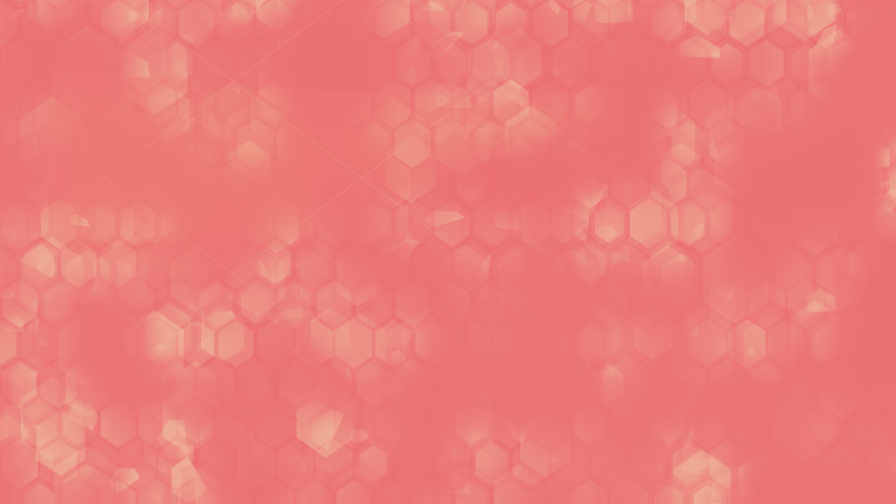
Reproduce this background procedurally as a Shadertoy shader.

```glsl
// Coral backdrop of glowing hexagon clusters, bright glassy facets and fine diagonal lines.

const vec3 CORAL = vec3(0.922, 0.434, 0.451);
const vec3 PEACH = vec3(0.932, 0.645, 0.562);
const vec3 AMBER = vec3(0.930, 0.530, 0.445);
const float CLUSTER_SIZE = 0.215;
const float FACET_SIZE = 0.105;
const float SHARD_SIZE = 0.056;
const float PANEL_WIDTH = 0.078;
const float HAZE_GAIN = 0.19;
const float PANEL_GAIN = 0.36;
const float FACET_GAIN = 0.80;
const float SHARD_GAIN = 0.42;
const float SEAM_GAIN = 0.24;
const float LINE_GAIN = 0.28;
const vec2 DIAMOND = vec2(0.51, 0.382);
const vec2 DIAMOND_APEX = vec2(0.463, 0.838);
const vec2 SHEET[4] = vec2[4](vec2(0.104, 0.861), vec2(1.21, 0.78),
                              vec2(0.40, 0.45), vec2(0.081, 0.514));

vec3 hash3(vec2 cell) {
    vec3 q = fract(cell.xyx * vec3(0.1031, 0.1030, 0.0973));
    q += dot(q, q.yxz + 33.33);
    return fract((q.xxy + q.yzz) * q.zyx);
}

vec2 rotate(vec2 p, float a) {
    return vec2(cos(a) * p.x - sin(a) * p.y, sin(a) * p.x + cos(a) * p.y);
}

// Apothem of the upright hexagon that passes through p
float hexRadius(vec2 p) {
    p = abs(p);
    return max(p.x, dot(p, vec2(0.5, 0.866)));
}

// Soft cellular noise: a sum of round glows on a jittered grid
float clusterGlow(vec2 p) {
    vec2 g = p / CLUSTER_SIZE, cell = floor(g);
    float sum = 0.0;
    for (int j = -1; j <= 1; j++)
    for (int i = -1; i <= 1; i++) {
        vec2 id = cell + vec2(i, j);
        vec3 h = hash3(id + 17.0);
        vec2 d = g - id - 0.2 - 0.6 * h.xy;
        sum += (0.3 + 0.7 * h.z) * exp(-4.6 * dot(d, d));
    }
    return smoothstep(0.08, 0.90, sum);
}

// Hexagon tiling: x = shaded panel, y = seam between panels
vec2 hexPanels(vec2 p, float width, float seed, float px) {
    const vec2 period = vec2(1.0, 1.7320508);
    vec2 g = p / width + seed;
    vec2 idA = floor(g / period) + 0.5;
    vec2 idB = floor(g / period - 0.5) + 1.0;
    vec2 a = g - idA * period, b = g - idB * period;
    bool nearA = dot(a, a) < dot(b, b);
    vec2 o = nearA ? a : b;
    vec3 h = hash3(2.0 * (nearA ? idA : idB) + 41.0 * seed);
    float r = hexRadius(o), aa = 0.7 * px / width;
    float size = mix(0.34, 0.48, h.y);
    float shade = 0.9 + 1.3 * dot(o, rotate(vec2(1.0, 0.0), 6.283 * h.z));
    float panel = 1.25 * pow(h.x, 1.6) * shade * (1.0 - smoothstep(size - aa, size + aa, r));
    float seam = smoothstep(0.465 - aa, 0.475 + aa, r) * (0.4 + 0.6 * h.z);
    return vec2(panel, seam);
}

// Scattered cut hexagons, each lit from one side
float facets(vec2 p, float scale, float px) {
    vec2 g = p / scale, cell = floor(g);
    float light = 0.0;
    for (int j = -1; j <= 1; j++)
    for (int i = -1; i <= 1; i++) {
        vec2 id = cell + vec2(i, j);
        vec3 h = hash3(id + 5.0), k = hash3(id + 83.0);
        float radius = mix(0.18, 0.42, k.x);
        vec2 d = (g - id - 0.2 - 0.6 * h.xy) / radius;
        d = rotate(d, floor(6.0 * k.y) * 0.5236);
        d.x *= 1.0 + 1.6 * k.z * k.z;
        float edge = max(hexRadius(d) - 1.0, dot(d, vec2(0.8, 0.6)) - mix(0.1, 0.9, h.x));
        float aa = 0.8 * px / (scale * radius) + 0.05 * h.y;
        float shape = 1.0 - smoothstep(-aa, aa, edge);
        light += shape * pow(h.z, 2.6) * (0.75 + 0.45 * d.y);
    }
    return light;
}

// Thin crossing lines that form wide diamonds
float diamondLines(vec2 p, float px) {
    vec2 q = (p - DIAMOND_APEX) / DIAMOND;
    vec2 k = vec2(q.x + q.y, q.x - q.y);
    vec2 d = abs(fract(k + 0.5) - 0.5) / length(1.0 / DIAMOND);
    vec2 line = 1.0 - smoothstep(vec2(0.0003), vec2(0.0005 + 0.8 * px), d);
    float region = 1.0 - smoothstep(0.2, 0.62, length((p - vec2(0.68, 0.72)) * vec2(0.85, 1.1)));
    return max(line.x, line.y) * region;
}

// Coverage of the large tinted sheet
float sheetCover(vec2 p, float px) {
    float inside = 1.0;
    for (int i = 0; i < 4; i++) {
        vec2 a = SHEET[i], e = SHEET[(i + 1) % 4] - a;
        inside = min(inside, dot(normalize(vec2(e.y, -e.x)), p - a));
    }
    return 0.6 * smoothstep(-px, px, inside) + 0.4 * smoothstep(0.0, 0.12, inside);
}

void mainImage(out vec4 fragColor, in vec2 fragCoord) {
    float px = 1.0 / iResolution.y;
    vec2 p = fragCoord * px;
    float glow = clusterGlow(p);

    // Haze and three overlapping panel layers
    float drift = sin(3.1 * p.x + 2.0 * sin(2.3 * p.y)) * sin(4.3 * p.y - 1.7 * p.x);
    float light = 0.04 + 0.04 * drift + HAZE_GAIN * glow;
    for (int i = 0; i < 3; i++) {
        float n = float(i);
        vec2 layer = hexPanels(p * vec2(1.0, 0.85), PANEL_WIDTH * (1.0 + 0.37 * n), 3.37 * n, px);
        light += glow * (PANEL_GAIN * layer.x - SEAM_GAIN * layer.y / (1.0 + n));
    }

    // Highlights, tinted sheet and line work
    float highlight = FACET_GAIN * facets(p, FACET_SIZE, px) + SHARD_GAIN * facets(p + 3.7, SHARD_SIZE, px);
    light += highlight * smoothstep(0.15, 0.85, glow);
    vec3 color = mix(CORAL, PEACH, clamp(light, 0.0, 1.1));
    color = mix(color, AMBER, 0.30 * sheetCover(p, px));
    color = mix(color, PEACH, LINE_GAIN * diamondLines(p, px));
    fragColor = vec4(color, 1.0);
}
```
